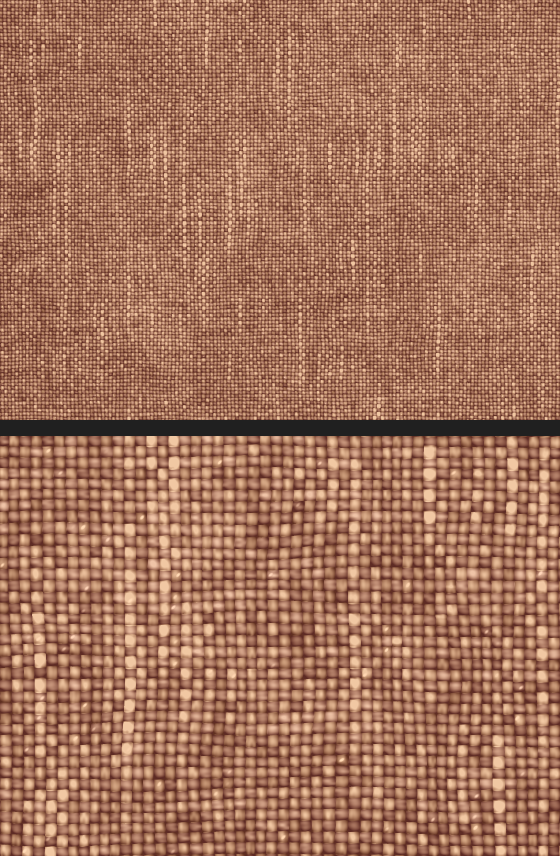
Top: the whole. Bottom: its middle third, enlarged.
This texture is drawn by a Shadertoy shader. Its source:

```glsl
// Fine plain-weave linen in reddish brown: vertical warp and horizontal weft
// rise over each other in turn, the higher thread being seen. Noise adds
// uneven yarn, pale slubs, glints and broad mottling.

const vec2  THREADS      = vec2(150.0, 114.0);  // threads across and down
const vec3  DARK_COLOR   = vec3(0.37, 0.175, 0.135);
const vec3  LIGHT_COLOR  = vec3(0.89, 0.715, 0.59);
const vec3  MID_WARMTH   = vec3(0.0, 0.015, 0.028);  // taken from mid tones
const vec3  WARP_TINT    = vec3(0.004, 0.008, -0.008);  // negated for the weft
const float MEAN_TONE    = 0.45;
const float MEAN_HEIGHT  = 1.02;
const float CRIMP        = 0.7;    // rise and fall of each thread
const float RELIEF       = 0.62;   // contrast of thread tops and gaps
const float WARP_LIGHT   = 0.08;   // warp is paler than weft
const float SIDE_LIGHT   = 0.36;
const float TWIST        = 0.22;   // slant of the floats
const float YARN_VARIETY = 0.26;
const float FIBRE_GRAIN  = 0.40;
const float SLUB_TONE    = 0.16;
const float GLINT_TONE   = 0.38;
const float GLINT_SHARE  = 0.06;
const float MOTTLE       = 0.23;
const float WOBBLE       = 0.6;    // thread wander, in thread spacings
const int   SAMPLES      = 3;      // antialiasing samples per axis

float hash(vec2 p) {
    return fract(sin(dot(p, vec2(127.1, 311.7))) * 43758.5453);
}

float noise(vec2 p) {
    vec2 i = floor(p), f = fract(p);
    f = f * f * (3.0 - 2.0 * f);
    return mix(mix(hash(i), hash(i + vec2(1.0, 0.0)), f.x),
               mix(hash(i + vec2(0.0, 1.0)), hash(i + 1.0), f.x), f.y);
}

// Broad cloudy variation, centred on zero
float mottle(vec2 uv) {
    return 0.5 * noise(uv * vec2(5.0, 4.0) + 3.7)
         + 0.3 * noise(uv * vec2(13.0, 11.0) + 9.1)
         + 0.2 * noise(uv * vec2(34.0, 27.0)) - 0.5;
}

// Rounded profile across one thread
float roundness(float across) {
    return 1.0 - 4.0 * across * across;
}

vec3 linen(vec2 uv) {
    // Thread grid, gently bent out of true
    vec2 p = uv * THREADS;
    p += WOBBLE * (vec2(noise(p * vec2(0.23, 0.11)),
                        noise(p * vec2(0.11, 0.23) + 41.0)) - 0.5);
    vec2 cell = floor(p);
    vec2 f = p - cell - 0.5;

    // Pale thickened stretches along some warp threads
    float slub = smoothstep(0.68, 0.98, noise(vec2(cell.x, p.y * 0.07)))
               * smoothstep(0.35, 0.75, hash(vec2(cell.x, 5.0)));
    slub += smoothstep(0.97, 1.0, noise(vec2(cell.x + 73.0, p.y * 0.4)));

    // Alternating crossings: the higher thread is visible
    float side = 1.0 - 2.0 * mod(cell.x + cell.y, 2.0);
    vec2 wave = cos(3.14159 * f);
    vec2 slant = f + TWIST * f.yx * wave;
    float warp = roundness(slant.x) + CRIMP * side * wave.y + 0.45 * slub;
    float weft = roundness(slant.y) - CRIMP * side * wave.x;
    float warpOver = smoothstep(-0.12, 0.12, warp - weft);
    float height = max(warp, weft);

    // Relief, lit from the upper left
    float tone = MEAN_TONE + RELIEF * (height - MEAN_HEIGHT);
    tone += WARP_LIGHT * (2.0 * warpOver - 1.0);
    tone += SIDE_LIGHT * mix(f.y, 0.6 * f.y - 0.5 * f.x, warpOver);

    // Yarn variation, along each thread and from crossing to crossing
    float warpYarn = noise(vec2(cell.x + 11.0, p.y * 0.13));
    float weftYarn = noise(vec2(p.x * 0.13, cell.y + 29.0));
    tone += YARN_VARIETY * (mix(weftYarn, warpYarn, warpOver) - 0.5);
    tone += YARN_VARIETY * (hash(cell + 17.0) - 0.5);

    // Fine fibres run along the visible thread
    float fibres = mix(noise(p * vec2(1.5, 3.5)),
                       noise(p * vec2(3.5, 1.5) + 61.0), warpOver);
    tone += FIBRE_GRAIN * (fibres - 0.5);
    tone += SLUB_TONE * slub * warpOver + MOTTLE * mottle(uv);

    // Small slanting shiny fibres on scattered crossings
    vec2 spot = f - 0.5 * (vec2(hash(cell + 3.0), hash(cell + 7.0)) - 0.5);
    vec2 streak = vec2(spot.x + spot.y, 2.0 * (spot.x - spot.y));
    float glint = smoothstep(1.0 - GLINT_SHARE, 1.0, hash(cell + 53.0))
                * (1.0 - smoothstep(0.1, 0.5, length(streak)));
    tone += GLINT_TONE * glint;

    tone = clamp(tone, 0.0, 1.1);
    vec3 color = mix(DARK_COLOR, LIGHT_COLOR, tone);
    color -= MID_WARMTH * 4.0 * tone * (1.0 - tone);
    return color + WARP_TINT * (2.0 * warpOver - 1.0) + 0.08 * glint;
}

void mainImage(out vec4 fragColor, in vec2 fragCoord) {
    vec3 sum = vec3(0.0);
    for (int y = 0; y < SAMPLES; y++) {
        for (int x = 0; x < SAMPLES; x++) {
            vec2 offset = (vec2(x, y) + 0.5) / float(SAMPLES) - 0.5;
            sum += linen((fragCoord + offset) / iResolution.xy);
        }
    }
    fragColor = vec4(sum / float(SAMPLES * SAMPLES), 1.0);
}
```
